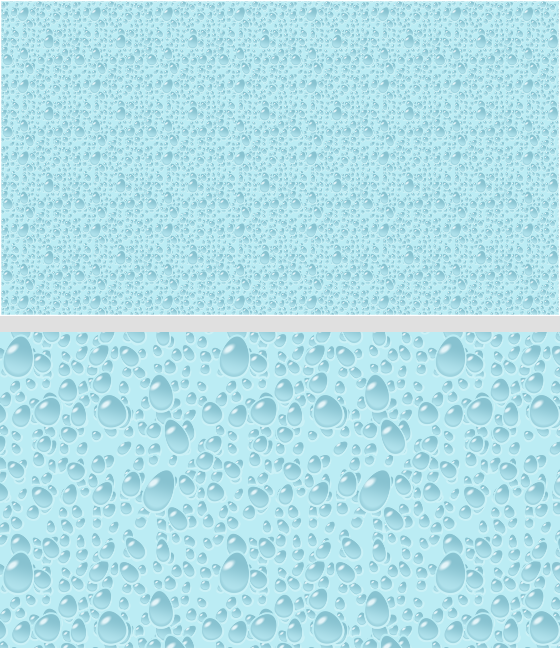
Top: the whole. Bottom: its middle third, enlarged.
Reproduce this texture procedurally as a Shadertoy shader.

```glsl
// Condensation: egg-shaped water drops in three sizes on a pale aqua sheet.
// Each size is a jittered cellular layer that repeats with a square tile;
// larger drops clear a thin gap around themselves. A white frame closes it.

#define TILE 0.228                      // repeat length, in canvas heights
#define GAP 0.0028                      // clear margin around a drop
#define FRAME 0.0042                    // width of the white border
#define TILT 0.85                       // largest lean from upright, radians
#define SHEET vec3(0.735, 0.925, 0.955)
#define BODY_LIGHT vec3(0.69, 0.885, 0.925)
#define BODY_DARK vec3(0.53, 0.76, 0.815)
#define RIM vec3(0.84, 0.96, 0.975)
#define GLINT vec3(0.95, 0.99, 1.0)

vec3 hash3(vec2 p, float seed) {
    vec3 q = fract(vec3(p.xyx + seed * 7.31) * vec3(0.1031, 0.1030, 0.0973));
    q += dot(q, q.yxz + 33.33);
    return fract((q.xxy + q.yzz) * q.zyx);
}

// Maps an offset from a drop's centre into its egg: the rim is at length 1.
vec2 eggSpace(vec2 s, float angle, float stretch) {
    float c = cos(angle), n = sin(angle);
    vec2 v = vec2(c * s.x + n * s.y, c * s.y - n * s.x);
    v /= vec2(1.0 - stretch, 1.0 + stretch);
    v.x *= 1.0 + 0.2 * clamp(v.y, -1.0, 1.0);
    return v;
}

// Paints one size of drops over the colour so far.
void paintDrops(inout vec3 color, vec2 p, float cells, float density,
                float radius, float seed, float pixel) {
    float cellSize = TILE / cells;
    vec2 q = p / cellSize, home = floor(q);
    float nearest = 1e3, second = 1e3;
    vec2 local = vec2(0.0), egg = vec2(2.0);

    for (int j = -1; j <= 1; j++)
    for (int i = -1; i <= 1; i++) {
        vec2 id = home + vec2(i, j), wrapped = mod(id, cells);
        vec3 place = hash3(wrapped, seed), form = hash3(wrapped, seed + 5.0);
        if (place.z > density) continue;
        float r = radius * mix(0.78, 1.18, form.x);
        vec2 s = (q - id - 0.5 - 0.55 * (place.xy - 0.5)) / r;
        vec2 v = eggSpace(s, TILT * (2.0 * form.y - 1.0), mix(0.06, 0.28, form.z));
        float d = (length(v) - 1.0) * r * cellSize;
        if (d < nearest) {
            second = nearest;
            nearest = d;
            local = s;
            egg = v;
        } else {
            second = min(second, d);
        }
    }

    // Neighbours in one layer flatten against each other instead of merging.
    float edge = max(nearest, 0.5 * (nearest - second + GAP));
    float clearing = 1.0 - smoothstep(GAP * 0.5, GAP * 0.5 + pixel, nearest);
    color = mix(color, SHEET, clearing);

    // Light caught under the lower edge.
    float under = smoothstep(0.1, -0.8, local.y - 0.4 * local.x);
    color = mix(color, RIM, 0.6 * clearing * under);

    // Body shaded from a deep top to a pale base, with a darker outline.
    float depth = smoothstep(-1.0, 0.75, local.y + 0.25 * local.x);
    depth = max(depth, 0.55 * smoothstep(0.75, 1.0, length(egg)));
    vec3 body = mix(BODY_LIGHT, BODY_DARK, depth);

    // Slanted highlight near the upper left.
    vec2 h = mat2(0.8, -0.6, 0.6, 0.8) * (local - vec2(-0.36, 0.44));
    float soft = pixel / (radius * cellSize);
    float shine = length(h / vec2(0.34, 0.17)) - 1.0;
    float glint = 1.0 - smoothstep(-0.5 - soft, 0.5 + soft, shine);
    body = mix(body, GLINT, 0.85 * glint);

    float cover = 1.0 - smoothstep(-0.6 * pixel, 0.6 * pixel, edge);
    color = mix(color, body, cover);
}

void mainImage(out vec4 fragColor, in vec2 fragCoord) {
    float pixel = 1.0 / iResolution.y;
    vec2 p = fragCoord * pixel;
    vec3 color = SHEET;

    // Fine beads first, then medium and large drops on top.
    paintDrops(color, p, 14.0, 0.90, 0.36, 1.0, pixel);
    paintDrops(color, p, 8.0, 0.52, 0.34, 2.0, pixel);
    paintDrops(color, p, 4.0, 0.40, 0.29, 3.0, pixel);

    // White border.
    vec2 inset = min(p, iResolution.xy * pixel - p);
    float border = min(inset.x, inset.y) - FRAME;
    color = mix(vec3(1.0), color, smoothstep(-0.5 * pixel, 0.5 * pixel, border));

    fragColor = vec4(color, 1.0);
}
```
